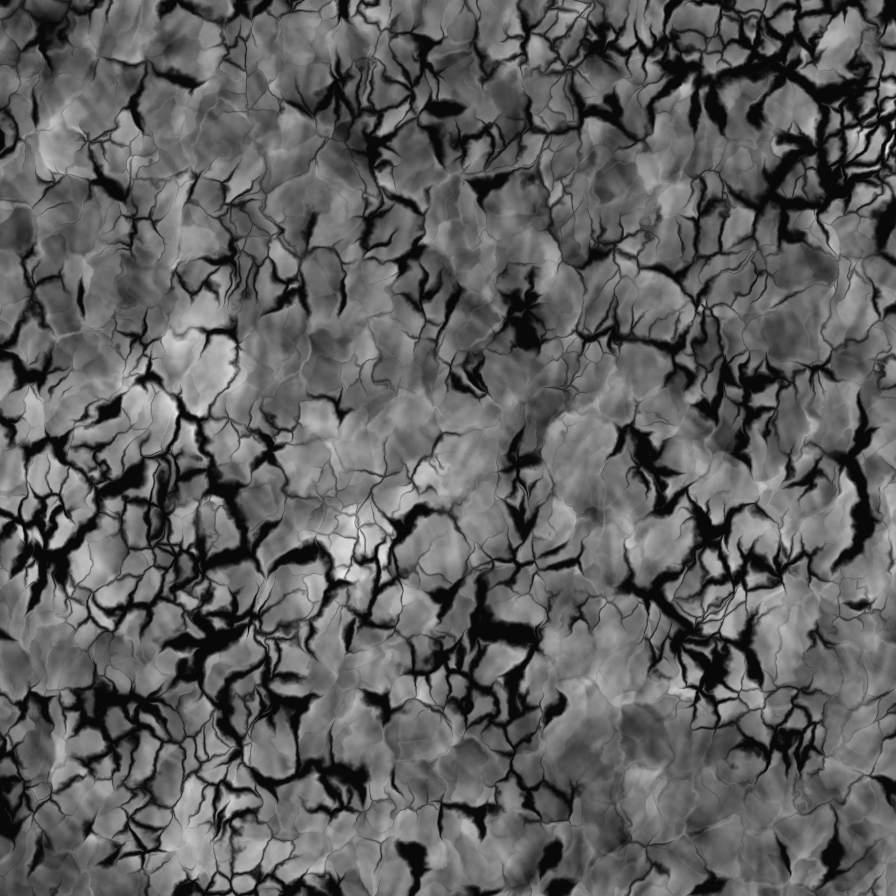
Reproduce this texture procedurally as a three.js fragment shader.

```glsl
// Rough grey surface of overlapping flakes split by short, dark, broken cracks.
// Two scales of warped Voronoi plates give flakes and cracks; noise varies the
// crack width, adds fibrous grain to each flake and sets the broad lighting.

varying vec2 vUv;

const float INK = 0.03;        // tone inside the cracks
const float BODY = 0.415;      // mean tone of the flakes

float hash(vec2 p) {
  vec3 q = fract(vec3(p.xyx) * 0.1031);
  q += dot(q, q.yzx + 33.33);
  return fract((q.x + q.y) * q.z);
}

vec2 hash2(vec2 p) {
  return vec2(hash(p), hash(p + 57.3));
}

float noise(vec2 p) {
  vec2 i = floor(p), f = fract(p);
  f = f * f * f * (f * (f * 6.0 - 15.0) + 10.0);
  float low = mix(hash(i), hash(i + vec2(1.0, 0.0)), f.x);
  float high = mix(hash(i + vec2(0.0, 1.0)), hash(i + 1.0), f.x);
  return mix(low, high, f.y);
}

float fbm(vec2 p) {
  float sum = 0.0, gain = 0.5;
  for (int i = 0; i < 4; i++) {
    sum += gain * noise(p);
    p = mat2(1.6, 1.2, -1.2, 1.6) * p + 7.1;
    gain *= 0.5;
  }
  return sum / 0.9375;
}

// Signed pair of noises that bends the plate outlines.
vec2 warp(vec2 p, float frequency) {
  return vec2(fbm(p * frequency), fbm(p * frequency + 31.7)) - 0.5;
}

// Voronoi plates: x = distance to border, y = random id, zw = offset to centre.
vec4 plates(vec2 p) {
  vec2 cell = floor(p), f = fract(p);
  vec2 nearest = vec2(0.0), home = vec2(0.0);
  float best = 8.0;
  for (int y = -1; y <= 1; y++) {
    for (int x = -1; x <= 1; x++) {
      vec2 g = vec2(float(x), float(y));
      vec2 r = g + hash2(cell + g) - f;
      if (dot(r, r) < best) {
        best = dot(r, r);
        nearest = r;
        home = g;
      }
    }
  }
  float border = 8.0;
  for (int y = -2; y <= 2; y++) {
    for (int x = -2; x <= 2; x++) {
      vec2 g = home + vec2(float(x), float(y));
      vec2 r = g + hash2(cell + g) - f;
      vec2 gap = r - nearest;
      if (dot(gap, gap) > 0.0001)
        border = min(border, dot(0.5 * (r + nearest), normalize(gap)));
    }
  }
  return vec4(border, hash(cell + home + 91.0), nearest);
}

// Darkness of a crack whose half width may fall below zero and vanish.
float crack(float border, float halfWidth, float blur) {
  return 1.0 - smoothstep(halfWidth - blur, halfWidth + blur, border);
}

// Tone and tilt of one flake, faded at its border to keep the joint soft.
float flakeShade(vec4 plate, float toneRange, float tiltRange) {
  float angle = plate.y * 39.0;
  float tilt = dot(plate.zw, vec2(cos(angle), sin(angle)));
  float shade = (plate.y - 0.5) * toneRange + tilt * tiltRange;
  return shade * smoothstep(0.0, 0.09, plate.x);
}

// Fine streaks running mostly upwards, turned a little for each flake.
float fibres(vec2 p, float turn) {
  float c = cos(turn), s = sin(turn);
  vec2 q = mat2(c, s, -s, c) * p;
  return noise(q * vec2(120.0, 32.0)) - 0.5;
}

void main() {
  vec2 p = vUv + 3.0;
  vec2 bent = p + 0.05 * warp(p, 13.0) + 0.022 * warp(p, 38.0);
  bent.x -= 0.15 * bent.y;

  // Large flakes and the smaller chips between them.
  vec4 flake = plates(bent * vec2(19.0, 14.0));
  vec4 chip = plates(bent * vec2(37.0, 25.0) + 11.0);
  float wide = (noise(p * 24.0 + 5.0) - 0.50) * 0.36;
  float thin = (noise(p * 19.0 + 23.0) - 0.58) * 0.46;
  float cracks = max(crack(flake.x, wide, 0.065), crack(chip.x, thin, 0.10));

  // Broad lighting: paler to the right, with a few glowing patches.
  float light = (fbm(p * 3.5) - 0.5) * 0.26 + (vUv.x - 0.5) * 0.07;
  light += 0.19 * smoothstep(0.62, 0.92, noise(p * 6.5 + 2.0));

  // Flake shading, grain and pale lips beside the open cracks.
  float tone = BODY + light;
  tone += flakeShade(flake, 0.13, 0.17) + flakeShade(chip, 0.09, 0.11);
  tone += 0.13 * fibres(p, (flake.y - 0.5) * 1.8);
  tone += 0.26 * (fbm(p * 42.0) - 0.5);
  float lip = crack(flake.x, wide + 0.12, 0.10);
  tone += 0.09 * lip * smoothstep(0.45, 0.75, noise(p * 28.0 + 41.0));

  tone = mix(tone, INK, cracks);
  gl_FragColor = vec4(vec3(clamp(tone, 0.0, 1.0)), 1.0);
}
```
